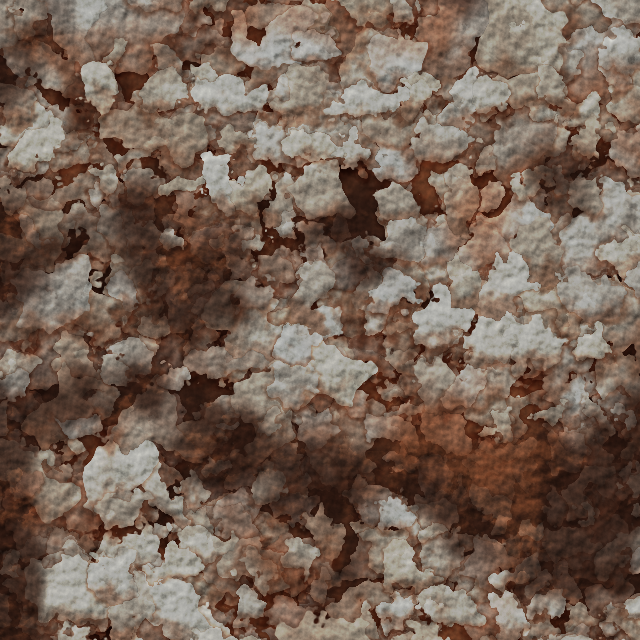
A WebGL 1 fragment shader for this texture:

```glsl
precision highp float;
// Rough crust of translucent mineral lumps over dark, rust-brown cavities.
// Layers of ragged, warped ellipses are stacked from deep to high; each one
// shades what lies below it, carries small chips and is lit from above.

#define LAYERS 8
#define DEEP vec3(0.18, 0.10, 0.07)
#define RUST vec3(0.41, 0.23, 0.14)
#define UMBER vec3(0.36, 0.29, 0.26)
#define TAN vec3(0.50, 0.42, 0.37)
#define GREY vec3(0.57, 0.54, 0.50)
#define PALE vec3(0.70, 0.70, 0.67)
#define KEEP 0.50        // share of cells that hold a lump
#define RAGGED 1.05      // raggedness of the outlines
#define BUMP 0.85        // strength of the surface relief
#define EDGE 0.003       // edge softness, in canvas units

uniform vec2 u_resolution;

vec2 hash2(vec2 p) {
  p = vec2(dot(p, vec2(127.1, 311.7)), dot(p, vec2(269.5, 183.3)));
  return fract(sin(p) * 43758.55);
}

float cornerSlope(vec2 cell, vec2 offset) {
  return dot(2.0 * hash2(cell) - 1.0, offset);
}

float gradientNoise(vec2 p) {
  vec2 i = floor(p), f = fract(p), e = vec2(1.0, 0.0);
  vec2 u = f * f * f * (f * (f * 6.0 - 15.0) + 10.0);
  float low = mix(cornerSlope(i, f), cornerSlope(i + e, f - e), u.x);
  float high = mix(cornerSlope(i + e.yx, f - e.yx), cornerSlope(i + 1.0, f - 1.0), u.x);
  return mix(low, high, u.y);
}

float fbm(vec2 p) {
  float sum = 0.0, amp = 0.5;
  for (int i = 0; i < 4; i++) {
    sum += amp * gradientNoise(p);
    p = mat2(1.6, 1.2, -1.2, 1.6) * p + 7.3;
    amp *= 0.5;
  }
  return sum;
}

// Bends p so that round shapes get ragged outlines.
vec2 ragged(vec2 p, float seed) {
  return p + RAGGED * vec2(fbm(p * 1.8 + seed), fbm(p * 1.8 + seed + 57.0));
}

// Highest lump at p: x = height (0 at its rim), y = runner-up, zw = offset.
vec4 highestLump(vec2 p, float seed, out vec2 id) {
  vec2 base = floor(p);
  vec4 best = vec4(-9.0, -9.0, 0.0, 0.0);
  id = vec2(0.0);
  for (int y = -1; y <= 1; y++) {
    for (int x = -1; x <= 1; x++) {
      vec2 cell = base + vec2(float(x), float(y));
      vec2 place = hash2(cell + seed);
      vec2 form = hash2(cell + seed + 41.7);
      vec2 offset = p - cell - 0.2 - 0.6 * place;
      float angle = 6.283 * form.x, stretch = 1.0 + 0.55 * place.x;
      float c = cos(angle), s = sin(angle);
      vec2 q = mat2(c, -s, s, c) * offset * vec2(1.0 / stretch, stretch);
      float radius = mix(0.30, 0.56, form.y);
      float height = 1.0 - length(q) / radius;
      if (hash2(cell + seed + 13.1).x > KEEP) height = -9.0;
      if (height > best.x) {
        best = vec4(height, best.x, offset / radius);
        id = cell + seed;
      } else {
        best.y = max(best.y, height);
      }
    }
  }
  return best;
}

vec3 mineralRamp(float t) {
  vec3 c = mix(UMBER, TAN, smoothstep(0.0, 0.33, t));
  c = mix(c, GREY, smoothstep(0.33, 0.66, t));
  return mix(c, PALE, smoothstep(0.66, 1.0, t));
}

void main() {
  vec2 uv = gl_FragCoord.xy / u_resolution.y;
  vec2 id;

  // Broad relief, warm stains and the fine surface slope.
  float relief = 2.5 * fbm(uv * 3.4 + 4.6) + 0.03;
  float stain = 2.2 * fbm(uv * 4.6 + 31.0);
  float slope = 0.7 * (fbm(uv * 22.0) - fbm(uv * 22.0 + vec2(-0.15, 0.3)));
  slope += fbm(uv * 64.0) - fbm(uv * 64.0 + vec2(-0.2, 0.35));
  float grain = fbm(uv * vec2(38.0, 55.0) + 17.0);

  // Small chips that break up the faces of the lumps.
  vec4 chip = highestLump(ragged(uv * 30.0, 8.0), 77.0, id);
  float chipTone = hash2(id + 2.5).x - 0.45 + 0.35 * chip.w;
  chipTone *= smoothstep(0.0, 0.2, chip.x);

  vec3 color = mix(DEEP, RUST, smoothstep(-0.4, 0.35, stain + relief));
  color *= 1.0 + 0.6 * slope;

  for (int i = 0; i < LAYERS; i++) {
    float level = float(i) / float(LAYERS - 1);
    float seed = 19.0 * float(i) + 3.0;
    float scale = 6.5 + 11.0 * fract(0.62 * float(i) + 0.3);
    vec4 lump = highestLump(ragged(uv * scale + seed, seed), seed, id);
    float height = lump.x + 0.8 * (relief - 0.1) * level;
    vec2 traits = hash2(id + 5.5);

    // Amber shade cast on the layers below, deeper under the lower side.
    float shade = smoothstep(-0.5, 0.05, height - 0.15 * lump.w - 0.1);
    color *= mix(vec3(1.0), vec3(0.76, 0.61, 0.53), shade);

    // Body tone, with cool, cream and rusty pieces.
    float tone = 0.26 + 0.50 * level + 0.55 * (traits.x - 0.5) + 0.5 * relief;
    vec3 body = mineralRamp(tone + 0.3 * grain + 0.22 * chipTone);
    body *= mix(vec3(1.03, 1.0, 0.95), vec3(0.98, 1.0, 1.02), traits.y);
    float warmth = smoothstep(0.1, 0.75, stain + 0.5 * (traits.y - 0.5) - 0.3 * relief);
    body = mix(body, RUST * 1.4, 0.6 * warmth);

    // Light from above, translucent rusty undersides, dark creases.
    float light = 1.0 + 0.11 * (lump.w - 0.4 * lump.z) + BUMP * slope + 0.1 * chipTone;
    float under = smoothstep(0.1, 0.95, -lump.w + 0.8 * grain);
    body = mix(body, RUST * 1.15, 0.5 * under);
    light *= mix(0.85, 1.0, smoothstep(0.0, 0.15, lump.x - lump.y));
    color = mix(color, body * light, smoothstep(0.0, EDGE * scale * 2.0, height));
  }

  // Broad cavities sink into dark rust, and the highlights roll off.
  float cavity = smoothstep(0.0, -0.4, relief + 0.3 * stain);
  vec3 hollow = mix(DEEP, RUST, smoothstep(-0.1, 0.4, stain + grain + 0.3 * chipTone));
  color = mix(color, hollow * (1.0 + slope), 0.75 * cavity);
  color -= 0.6 * max(color - 0.64, 0.0);
  gl_FragColor = vec4(clamp(color, 0.0, 1.0), 1.0);
}
```
